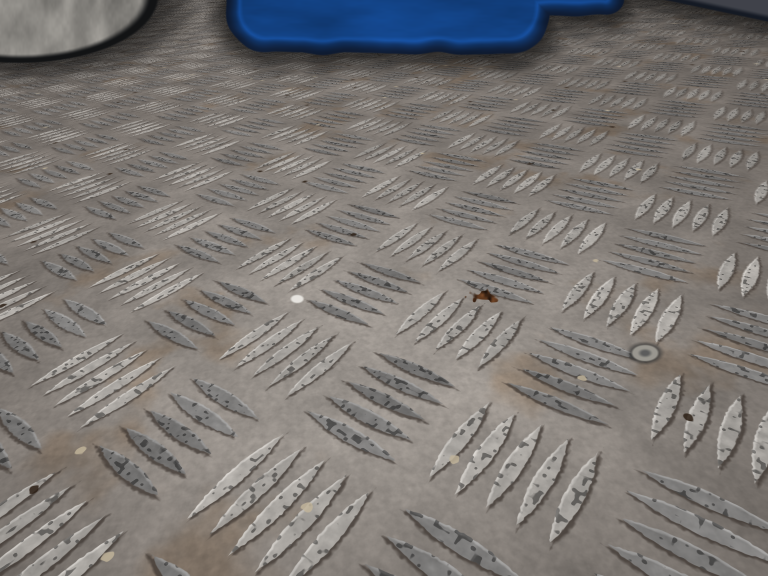
Write a WebGL 1 fragment shader that draws this texture.

```glsl
precision highp float;
// Worn aluminium tread plate seen at a slant, with two drums standing at its far edge.
// Canvas points are projected onto the plate, where a checkerboard of cells holds
// five raised lens-shaped bars each, turned a quarter turn from cell to cell.
uniform vec2 u_resolution;

const float BAR_COUNT = 5.0;
const float BAR_PITCH = 0.19;
const vec2 BAR_HALF = vec2(0.055, 0.36);   // half width, half length

float hash(vec2 p) {
  return fract(sin(dot(p, vec2(127.1, 311.7))) * 43758.5453);
}

float noise(vec2 p) {
  vec2 i = floor(p), f = fract(p);
  f = f * f * (3.0 - 2.0 * f);
  return mix(mix(hash(i), hash(i + vec2(1, 0)), f.x),
             mix(hash(i + vec2(0, 1)), hash(i + vec2(1, 1)), f.x), f.y);
}

float fbm(vec2 p) {
  float sum = 0.0, amp = 0.5;
  for (int i = 0; i < 4; i++) {
    sum += amp * noise(p);
    p = p * 2.1 + 7.3;
    amp *= 0.5;
  }
  return sum;
}

// Inverse of the perspective map from plate cells to the canvas
vec2 plateCoords(vec2 p) {
  vec3 axisU = vec3(0.1042, -0.1385, -0.135);
  vec3 axisV = vec3(0.2639, 0.2013, 0.17);
  vec3 origin = vec3(0.6684, 0.3056, 1.0);
  vec3 q = vec3(p, 1.0);
  return vec2(dot(q, cross(axisV, origin)), dot(q, cross(origin, axisU)))
         / dot(q, cross(axisU, axisV));
}

float lens(vec2 p, vec2 halfSize) {
  float r = dot(halfSize, halfSize) / (2.0 * halfSize.x);
  return length(vec2(abs(p.x) + r - halfSize.x, p.y)) - r;
}

float roundBox(vec2 p, vec2 halfSize, float r) {
  vec2 q = abs(p) - halfSize + r;
  return length(max(q, 0.0)) + min(max(q.x, q.y), 0.0) - r;
}

float ellipse(vec2 p, vec2 r) {
  return (length(p / r) - 1.0) * min(r.x, r.y);
}

float cover(float d, float soft) {
  return 1.0 - smoothstep(-soft, soft, d);
}

// Plain metal between the bars: broad sheen, stains and grit
vec3 floorColor(vec2 p, vec2 uv, float soft) {
  vec2 s = (p - vec2(0.66, 0.36)) / vec2(0.75, 0.5);
  float sheen = exp(-dot(s, s));
  vec3 col = mix(vec3(0.41, 0.385, 0.365), vec3(0.61, 0.585, 0.56), sheen);
  col *= 0.84 + 0.32 * fbm(uv * 2.3 + 20.0);
  float fine = 1.0 / (1.0 + 30.0 * soft);
  col *= 1.0 + 0.22 * fine * (fbm(uv * 28.0) - 0.47);
  float stain = smoothstep(0.55, 0.75, fbm(uv * 1.4 + 4.0));
  return mix(col, col * vec3(0.93, 0.84, 0.74), stain * 0.6);
}

vec3 addBars(vec3 col, vec2 p, vec2 uv, float soft) {
  vec2 cell = floor(uv + 0.5), c = uv - cell;
  float upright = mod(cell.x + cell.y, 2.0);
  vec2 q = upright > 0.5 ? c : vec2(-c.y, c.x);   // x runs toward the viewer
  float last = 0.5 * (BAR_COUNT - 1.0);
  float k = clamp(floor(q.x / BAR_PITCH + 0.5), -last, last);
  float rnd = hash(cell * 7.0 + k);
  q.x -= k * BAR_PITCH;
  float rough = noise(uv * 45.0) - 0.5;
  float d = lens(q, BAR_HALF * (0.94 + 0.12 * rnd)) + 0.009 * rough;
  float shade = lens(q - vec2(0.018, 0.0), BAR_HALF * 1.04) + 0.018 * rough;
  // Grime on the near side, then the worn face with a bright rim
  col = mix(col, vec3(0.23, 0.20, 0.18), 0.72 * cover(shade, soft + 0.008));
  vec3 face = mix(vec3(0.50, 0.495, 0.49), vec3(0.68, 0.665, 0.645), upright);
  face *= 0.88 + 0.15 * rnd + 0.25 * (fbm(uv * 17.0) - 0.47);
  face *= 1.0 - 0.28 * smoothstep(0.45, 1.1, p.y) * smoothstep(0.3, 1.2, p.x);
  float rim = smoothstep(-0.022, -0.006, d) * smoothstep(0.01, -0.02, q.x);
  face += 0.13 * rim;
  face *= 1.0 - 0.4 * smoothstep(0.68, 0.82, noise(uv * 33.0 + 9.0));
  return mix(col, face, cover(d, soft));
}

// Sparse chips, at most one in each small cell of the plate
vec3 addDebris(vec3 col, vec2 uv, float soft) {
  vec2 g = uv * 2.5, id = floor(g);
  vec2 jitter = 0.3 + 0.4 * vec2(hash(id + 3.0), hash(id + 8.0));
  float d = length(fract(g) - jitter) - 0.05 - 0.05 * noise(g * 14.0);
  float tone = hash(id + 15.0);
  vec3 chip = mix(vec3(0.17, 0.12, 0.08), vec3(0.75, 0.70, 0.60), step(0.65, tone));
  return mix(col, chip, 0.85 * step(0.93, hash(id)) * cover(d, 2.5 * soft));
}

vec3 addLooseParts(vec3 col, vec2 p, float px) {
  float washer = ellipse(p - vec2(1.12, 0.387), vec2(0.026, 0.016));
  col = mix(col, vec3(0.22), 0.7 * cover(washer - 0.002, 0.004));
  col = mix(col, vec3(0.60, 0.59, 0.56), cover(washer + 0.002, px));
  col = mix(col, vec3(0.36), cover(washer + 0.010, 0.003));
  vec2 leaf = p - vec2(0.842, 0.486);
  float d = ellipse(leaf, vec2(0.024, 0.010)) + 0.012 * (noise(p * 130.0) - 0.4);
  col = mix(col, mix(vec3(0.12, 0.07, 0.04), vec3(0.48, 0.29, 0.16), noise(p * 160.0)), cover(d, px));
  return mix(col, vec3(0.90, 0.89, 0.87), cover(ellipse(p - vec2(0.516, 0.481), vec2(0.011, 0.007)), px));
}

// Drums and a dark panel at the far edge, with their contact shadows
vec3 addDrums(vec3 col, vec2 p, float px) {
  float wob = 0.008 * (noise(p * 25.0) - 0.5);
  float blue = roundBox(p - vec2(0.674, 1.017), vec2(0.282, 0.110), 0.075);
  blue = min(blue, roundBox(p - vec2(0.97, 1.02), vec2(0.11, 0.048), 0.03)) + wob;
  float grey = ellipse(p - vec2(0.035, 1.009), vec2(0.24, 0.118));
  float panel = 1.0 - 0.21 * (p.x - 1.155) - p.y;
  float nearest = min(min(blue, grey), panel);
  col *= mix(0.42, 1.0, smoothstep(-0.005, 0.055, nearest));
  vec3 paint = mix(vec3(0.06, 0.11, 0.20), vec3(0.07, 0.25, 0.50), smoothstep(0.0, 0.03, -blue));
  paint *= 0.8 + 0.4 * fbm(p * vec2(9.0, 30.0));
  paint += vec3(0.02, 0.07, 0.14) * cover(abs(blue + 0.024) - 0.003, 0.005);
  vec3 steel = vec3(0.55, 0.54, 0.52) * (0.7 + 0.6 * fbm(p * vec2(35.0, 18.0)));
  steel = mix(vec3(0.07, 0.075, 0.08), steel, smoothstep(0.006, 0.016, -grey));
  col = mix(col, steel, cover(grey, px));
  col = mix(col, mix(vec3(0.08, 0.10, 0.14), vec3(0.25, 0.26, 0.29), smoothstep(0.004, 0.014, -panel)), cover(panel, px));
  return mix(col, paint, cover(blue, px));
}

vec3 scene(vec2 p, float px) {
  vec2 uv = plateCoords(p);
  float soft = max(0.6 * length(plateCoords(p + vec2(0.0, px)) - uv), 0.003);
  vec3 col = addBars(floorColor(p, uv, soft), p, uv, soft);
  col = addDebris(col, uv, soft);
  return addDrums(addLooseParts(col, p, px), p, px);
}

void main() {
  float px = 1.0 / u_resolution.y;
  vec3 sum = vec3(0.0);
  for (int i = 0; i < 4; i++) {
    vec2 sub = vec2(mod(float(i), 2.0), floor(float(i) / 2.0)) * 0.5 - 0.25;
    sum += scene((gl_FragCoord.xy + sub) * px, px);
  }
  gl_FragColor = vec4(sum * 0.25, 1.0);
}
```
